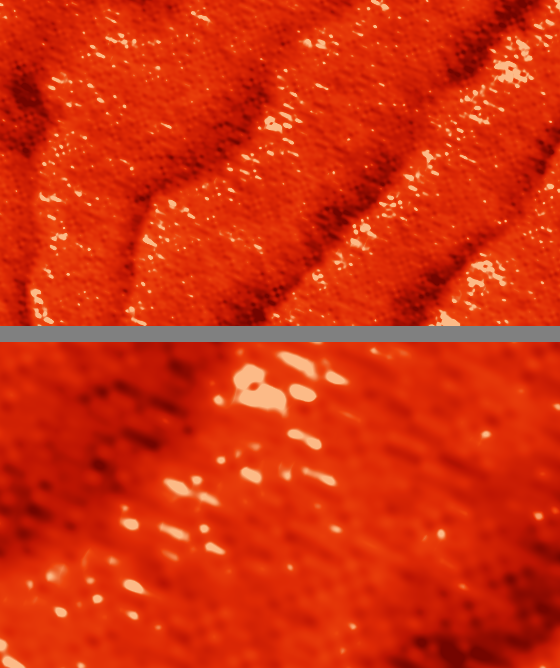
Top: the whole. Bottom: its middle third, enlarged.
Write a WebGL 1 fragment shader that draws this texture.

```glsl
precision highp float;
// Glossy, grainy red sauce pushed into diagonal folds.
// A warped sawtooth gives shadowed feet and lit crests; the slope of layered
// noise adds lumps and wet glints, and a colour ramp turns tone into red.

uniform vec2 u_resolution;

const vec2 ACROSS = vec2(0.72, -0.69);     // direction across the folds
const vec2 LIGHT = vec2(0.45, 0.89);       // light direction in the plane
const float FOLD_SPACING = 0.40;           // in canvas heights
const float FOLD_PHASE = 0.20;
const float LUMP_SCALE = 14.0;
const float GRAIN_SCALE = 34.0;
const float SPECK_SCALE = 72.0;
const float SLOPE_STEP = 0.008;
const float SLOPE_GAIN = 3.0;
const float BASE_TONE = 0.46;
const float SHADOW_DEPTH = 0.32;
const float CREST_LIFT = 0.12;
const float GLINT_LIFT = 0.47;

const vec3 DEEP = vec3(0.46, 0.02, 0.00);
const vec3 CRIMSON = vec3(0.74, 0.08, 0.01);
const vec3 RED = vec3(0.87, 0.16, 0.02);
const vec3 ORANGE = vec3(0.93, 0.27, 0.05);
const vec3 CORAL = vec3(0.92, 0.38, 0.16);
const vec3 PEACH = vec3(0.96, 0.54, 0.33);
const vec3 GLEAM = vec3(0.99, 0.73, 0.53);

float hash(vec2 p) {
  return fract(sin(dot(p, vec2(127.1, 311.7))) * 43758.5453);
}

float noise(vec2 p) {
  vec2 i = floor(p), f = fract(p);
  f = f * f * (3.0 - 2.0 * f);
  float low = mix(hash(i), hash(i + vec2(1.0, 0.0)), f.x);
  float high = mix(hash(i + vec2(0.0, 1.0)), hash(i + 1.0), f.x);
  return mix(low, high, f.y);
}

vec2 turn(vec2 p, float a) {
  float c = cos(a), s = sin(a);
  return vec2(c * p.x - s * p.y, s * p.x + c * p.y);
}

float fbm(vec2 p) {
  float sum = 0.0, weight = 0.53;
  for (int i = 0; i < 4; i++) {
    sum += weight * noise(p);
    p = turn(p, 0.9) * 2.1 + 7.3;
    weight *= 0.5;
  }
  return sum;
}

// Height of the pulp: lumps, grains and specks
float pulp(vec2 p) {
  return 1.6 * noise(turn(p, 0.4) * LUMP_SCALE)
       + 0.9 * noise(turn(p, 1.1) * GRAIN_SCALE + 3.7)
       + 0.6 * noise(turn(p, 2.0) * SPECK_SCALE + 9.1);
}

float slope(vec2 p, vec2 dir) {
  vec2 d = 0.5 * SLOPE_STEP * dir;
  return SLOPE_GAIN * (pulp(p - d) - pulp(p + d));
}

// Position within a fold: 0 at its shadowed foot, 1 at the next foot
float foldPosition(vec2 p) {
  float s = dot(p, ACROSS);
  s += 0.65 * (p.y - 0.5) * (1.0 - smoothstep(0.0, 0.6, p.x));
  s += 0.16 * (fbm(p * 2.3 + 4.0) - 0.5);
  s += 0.05 * (noise(p * 8.0) - 0.5) + 0.02 * (noise(p * 21.0) - 0.5);
  return fract((s + FOLD_PHASE) / FOLD_SPACING + 0.25);
}

vec3 blend(vec3 from, vec3 to, float a, float b, float v) {
  return mix(from, to, clamp((v - a) / (b - a), 0.0, 1.0));
}

vec3 ramp(float v) {
  vec3 c = blend(DEEP, CRIMSON, 0.0, 0.20, v);
  c = blend(c, RED, 0.20, 0.42, v);
  c = blend(c, ORANGE, 0.42, 0.62, v);
  c = blend(c, CORAL, 0.62, 0.74, v);
  c = blend(c, PEACH, 0.74, 0.86, v);
  return blend(c, GLEAM, 0.86, 1.0, v);
}

void main() {
  vec2 p = gl_FragCoord.xy / u_resolution.y;

  // Fold shading, stronger in some stretches than in others
  float t = foldPosition(p);
  float strength = mix(0.5, 1.15, smoothstep(0.25, 0.7, noise(p * 3.1 + 11.0)));
  float shadow = strength * (1.0 - smoothstep(0.0, 0.11, t) + smoothstep(0.68, 1.0, t));
  float crest = strength * smoothstep(0.02, 0.15, t) * (1.0 - smoothstep(0.17, 0.46, t));

  // Pulp relief and wet glints gathered on the crests
  float relief = slope(p, LIGHT);
  float side = slope(p, vec2(-LIGHT.y, LIGHT.x));
  float shine = relief - 0.3 * abs(side) + 0.85 * crest - 0.5 * shadow;
  float glint = smoothstep(0.70, 1.55, shine);

  float tone = BASE_TONE - SHADOW_DEPTH * shadow + CREST_LIFT * crest;
  tone += 0.22 * (fbm(p * 4.0 + 20.0) - 0.5) + 0.13 * relief;
  tone -= 0.07 * smoothstep(1.6, 2.6, p.x + p.y);
  tone += GLINT_LIFT * glint;

  gl_FragColor = vec4(ramp(tone), 1.0);
}
```
